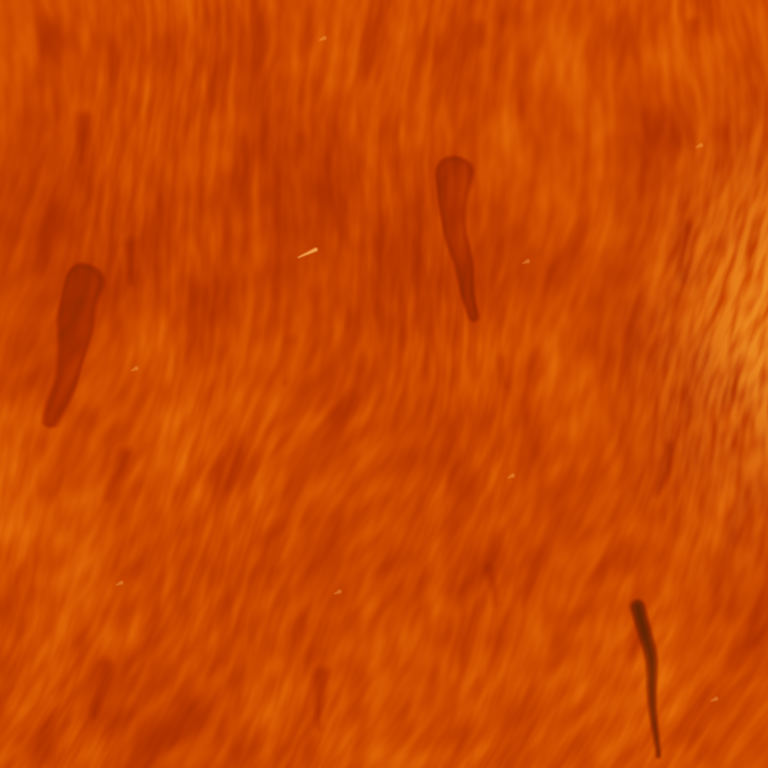
This texture is drawn by a WebGL 2 fragment shader. Its source:

```glsl
#version 300 es
precision highp float;

uniform vec2 u_resolution;
out vec4 fragColor;

const int STREAKS = 17;
const int FLECKS = 9;

float hash(vec2 p) {
    vec3 q = fract(vec3(p.xyx) * 0.1031);
    q += dot(q, q.yzx + 33.33);
    return fract((q.x + q.y) * q.z);
}

vec2 gradient(vec2 cell) {
    float a = 6.2832 * hash(cell);
    return vec2(cos(a), sin(a));
}

float gradientNoise(vec2 p) {
    vec2 i = floor(p), f = p - i;
    vec2 w = f * f * f * (f * (f * 6.0 - 15.0) + 10.0);
    vec2 e = vec2(1.0, 0.0);
    float low = mix(dot(gradient(i), f), dot(gradient(i + e.xy), f - e.xy), w.x);
    float high = mix(dot(gradient(i + e.yx), f - e.yx), dot(gradient(i + e.xx), f - e.xx), w.x);
    return mix(low, high, w.y);
}

// Evenly spread pseudo-random position
vec2 scatter(float id, vec2 start) {
    return fract(start + id * vec2(0.7549, 0.5698));
}

// Signed distance to a capsule that narrows from head to tail
float taperedCapsule(vec2 p, vec2 head, vec2 tail, float headRadius, float tailRadius) {
    vec2 axis = tail - head;
    float h = clamp(dot(p - head, axis) / dot(axis, axis), 0.0, 1.0);
    return length(p - head - axis * h) - mix(headRadius, tailRadius, h);
}

float bump(vec2 p, vec2 center, vec2 size) {
    vec2 q = (p - center) / size;
    return exp(-dot(q, q));
}

// Grain leans to the right near the bottom and wavers everywhere
vec2 bendGrain(vec2 p) {
    float lean = 0.25 * (1.0 - p.y) * (1.0 - p.y);
    return vec2(p.x + lean + 0.05 * gradientNoise(p * vec2(4.0, 3.0) + 7.0), p.y);
}

// x: darkening by resin streaks, y: scorched share
vec2 resinStreaks(vec2 p) {
    vec2 wobble = vec2(gradientNoise(p * vec2(14.0, 11.0)), gradientNoise(p * 9.0 + 31.0));
    vec2 q = p + wobble * vec2(0.018, 0.012);
    vec2 result = vec2(0.0);
    for (int i = 0; i < STREAKS; i++) {
        float id = float(i);
        float vary = hash(vec2(id, 4.7));
        float large = step(id, 2.5);
        float scorched = step(abs(id - 1.0), 0.5);
        float span = mix(0.02 + 0.05 * vary, 0.19, large);
        float radius = mix(0.004 + 0.006 * vary, 0.025 - 0.014 * scorched, large);
        float tilt = 0.45 * (hash(vec2(id, 9.2)) - 0.35);
        vec2 halfAxis = 0.5 * span * vec2(sin(tilt), cos(tilt));
        vec2 center = scatter(id, vec2(0.09, 0.54));
        float d = taperedCapsule(q, center + halfAxis, center - halfAxis, radius, radius * 0.3);
        float softness = mix(0.009, 0.004, large);
        float inside = 1.0 - smoothstep(-softness, softness, d);
        float rim = exp(-pow((d + 0.003) / 0.004, 2.0)) * large;
        result.x = max(result.x, inside * mix(1.0 + 1.3 * vary, 2.5, large) + 0.9 * rim);
        result.y = max(result.y, scorched * (1.0 - smoothstep(-0.011, 0.005, d)));
    }
    return result;
}

float lightFlecks(vec2 p) {
    float light = 0.0;
    for (int i = 0; i < FLECKS; i++) {
        float id = float(i);
        vec2 center = scatter(id, vec2(0.40, 0.67));
        float size = mix(0.003, 0.011, step(id, 0.5));
        vec2 axis = size * vec2(1.0, 0.45);
        float d = taperedCapsule(p, center + axis, center - axis, 0.0025, 0.0008);
        light = max(light, (1.0 - smoothstep(-0.002, 0.002, d)) * mix(0.4, 0.85, step(id, 0.5)));
    }
    return light;
}

// Tone 0 is the middle orange, negative is redder, positive is yellower
vec3 varnish(float tone) {
    float t = clamp(tone, -4.4, 3.5);
    float warm = max(t, 0.0);
    return vec3(0.78 + 0.043 * t, 0.27 + 0.045 * t + 0.005 * t * t, 0.005 * warm * warm);
}

void main() {
    vec2 p = gl_FragCoord.xy / u_resolution;
    vec2 grain = bendGrain(p);
    float upper = smoothstep(0.25, 0.75, p.y);

    // Wood tone from broad mottling down to fine fibres
    float broad = gradientNoise(p * vec2(4.0, 3.0) + 2.3);
    float patches = gradientNoise(grain * vec2(15.0, 7.0) + 11.0);
    float longFibre = gradientNoise(grain * vec2(68.0, 8.0) + 5.0);
    float shortFibre = gradientNoise(grain * vec2(48.0, 21.0) + 19.0);
    float fine = gradientNoise(grain * vec2(110.0, 32.0) + 43.0);
    float tone = 0.4 + 1.7 * broad + 1.3 * patches + 0.9 * fine;
    tone += mix(0.6, 1.7, upper) * longFibre + mix(1.8, 0.9, upper) * shortFibre;
    tone -= 1.2 * smoothstep(0.12, 0.5, gradientNoise(grain * vec2(19.0, 9.0) + 61.0));
    tone -= 0.8 * bump(p, vec2(0.38, 0.68), vec2(0.2, 0.22));
    tone -= 0.9 * bump(p, vec2(0.83, 0.62), vec2(0.06, 0.2));

    vec2 streaks = resinStreaks(p);
    vec3 color = varnish(tone - streaks.x);
    color = mix(color, vec3(0.30, 0.13, 0.01), 0.75 * streaks.y);

    // Lamp sheen broken up by the fibres, then stray highlights
    float sheen = bump(p, vec2(1.03, 0.57), vec2(0.13, 0.19));
    float glint = clamp(0.65 + 0.9 * longFibre + 0.8 * fine, 0.0, 1.0);
    color = mix(color, vec3(0.93, 0.56, 0.14), sheen * glint);
    color = mix(color, vec3(0.98, 0.72, 0.36), lightFlecks(p));
    fragColor = vec4(color, 1.0);
}
```
